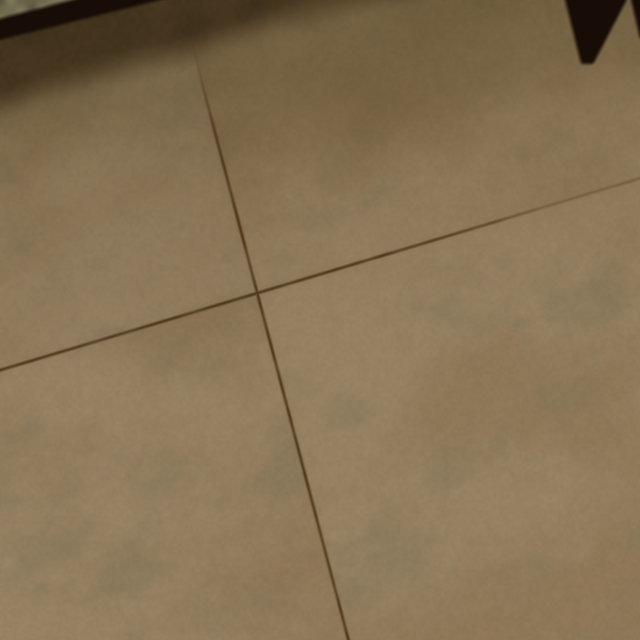
Reproduce this texture procedurally as a Shadertoy shader.

```glsl
// Large mottled beige floor tiles with thin brown grout, a shaded skirting board and tapered furniture legs.

const vec2  CROSSING     = vec2(0.402, 0.542); // where four tiles meet
const float ROW_SLOPE    = 0.2995;             // rise of the row joints
const float COLUMN_SLOPE = 0.263;              // lean of the column joints
const float TILE_SIZE    = 0.80;
const float GROUT_HALF   = 0.0022;
const float GROUT_SOFT   = 0.0026;
const float EDGE_SOFT    = 0.005;
const float GRAIN        = 0.030;

const vec3 TILE_LIGHT = vec3(0.582, 0.502, 0.382);
const vec3 TILE_TAN   = vec3(0.555, 0.463, 0.338);
const vec3 TILE_GREY  = vec3(0.520, 0.460, 0.345);
const vec3 TILE_DIM   = vec3(0.425, 0.355, 0.235);
const vec3 GROUT      = vec3(0.310, 0.215, 0.110);
const vec3 SHADOW     = vec3(0.225, 0.170, 0.095);
const vec3 DARK_WOOD  = vec3(0.090, 0.050, 0.025);
const vec3 WALL       = vec3(0.430, 0.410, 0.300);

float hash(vec2 p) {
    vec3 q = fract(vec3(p.xyx) * 0.1031);
    q += dot(q, q.yzx + 33.33);
    return fract((q.x + q.y) * q.z);
}

float noise(vec2 p) {
    vec2 i = floor(p), f = fract(p);
    f = f * f * (3.0 - 2.0 * f);
    return mix(mix(hash(i), hash(i + vec2(1, 0)), f.x),
               mix(hash(i + vec2(0, 1)), hash(i + vec2(1, 1)), f.x), f.y);
}

float fbm(vec2 p) {
    float sum = 0.0, amp = 0.5;
    for (int i = 0; i < 5; i++) {
        sum += amp * noise(p);
        p = mat2(1.6, 1.2, -1.2, 1.6) * p + 7.3;
        amp *= 0.55;
    }
    return sum;
}

// Smooth coverage of the side where d is positive
float cover(float d, float soft) {
    return smoothstep(-soft, soft, d);
}

// Leg narrowing down to its tip; spans hold the left and right x
float taperedLeg(vec2 p, vec2 tipSpan, vec2 topSpan, float tipY) {
    vec2 span = mix(tipSpan, topSpan, (p.y - tipY) / (1.0 - tipY));
    return cover(p.x - span.x, EDGE_SOFT) * cover(span.y - p.x, EDGE_SOFT)
         * cover(p.y - tipY, EDGE_SOFT);
}

vec3 tileSurface(vec2 p, vec2 local, vec2 id) {
    vec2 q = local + 17.0 * vec2(hash(id + 3.0), hash(id + 11.0));
    float clouds  = fbm(q * vec2(4.0, 6.0));
    float patches = fbm(q * vec2(10.0, 16.0) + 40.0);
    vec3 color = mix(TILE_LIGHT, TILE_TAN, smoothstep(0.35, 0.80, clouds));
    color = mix(color, TILE_GREY, 0.60 * smoothstep(0.48, 0.85, patches));

    // Light falls off towards the top, sooner on the left
    float height = p.y + 0.10 * (0.5 - p.x) + 0.20 * (clouds - 0.55);
    float dim = 0.25 * smoothstep(0.35, 0.75, height) + 0.75 * smoothstep(0.68, 1.02, height);
    color = mix(color, TILE_DIM, dim);

    // Fine grain and slight tone change between tiles
    float grain = noise(p * 230.0) + 0.8 * noise(p * 120.0) + 0.6 * noise(p * 60.0) - 1.2;
    return color * (1.0 + GRAIN * grain + 0.02 * (hash(id + 5.0) - 0.5));
}

void mainImage(out vec4 fragColor, in vec2 fragCoord) {
    vec2 p = fragCoord / iResolution.xy;
    float pixel = 1.0 / min(iResolution.x, iResolution.y);

    // Slightly skewed tile grid
    vec2 d = p - CROSSING;
    vec2 grid = vec2((d.x + COLUMN_SLOPE * d.y) / length(vec2(1.0, COLUMN_SLOPE)),
                     (d.y - ROW_SLOPE * d.x) / length(vec2(1.0, ROW_SLOPE)));
    vec2 id = floor(grid / TILE_SIZE);
    vec3 color = tileSurface(p, grid, id);

    // Grout: soft core with a faint halo, worn away at the far ends
    vec2 joint = abs(grid - TILE_SIZE * round(grid / TILE_SIZE));
    float soft = max(GROUT_SOFT, pixel);
    vec2 line = 1.0 - smoothstep(GROUT_HALF - soft, GROUT_HALF + soft, joint);
    line += 0.10 * exp(-joint / 0.005);
    vec2 wear = 1.0 - vec2(0.85 * smoothstep(0.78, 0.91, p.y),
                           0.65 * smoothstep(0.66, 0.90, p.x));
    wear *= 0.72 + 0.28 * noise(p * 40.0);
    line = min(line * wear, 1.0);
    color = mix(color, GROUT, max(line.x, line.y));

    // Shadow cast along the board
    float shadeEdge = p.y - (0.835 + 0.285 * p.x) + 0.02 * (noise(p * 14.0) - 0.5);
    vec3 shade = SHADOW * (0.95 + 0.20 * noise(p * 20.0) + 0.10 * noise(p * 150.0));
    color = mix(color, shade, 0.92 * smoothstep(-0.03, 0.04, shadeEdge));

    // Skirting board and the wall above it
    color = mix(color, DARK_WOOD, cover(p.y - (0.9375 + 0.25 * p.x), EDGE_SOFT));
    vec3 wall = WALL * (0.8 + 0.4 * noise(p * 60.0));
    color = mix(color, wall, cover(p.y - (0.971 + 0.26 * p.x), EDGE_SOFT));

    // Furniture legs
    float legs = max(taperedLeg(p, vec2(0.908, 0.927), vec2(0.883, 0.979), 0.90),
                     taperedLeg(p, vec2(1.000, 1.020), vec2(0.986, 1.050), 0.94));
    color = mix(color, DARK_WOOD, legs);

    fragColor = vec4(color, 1.0);
}
```
